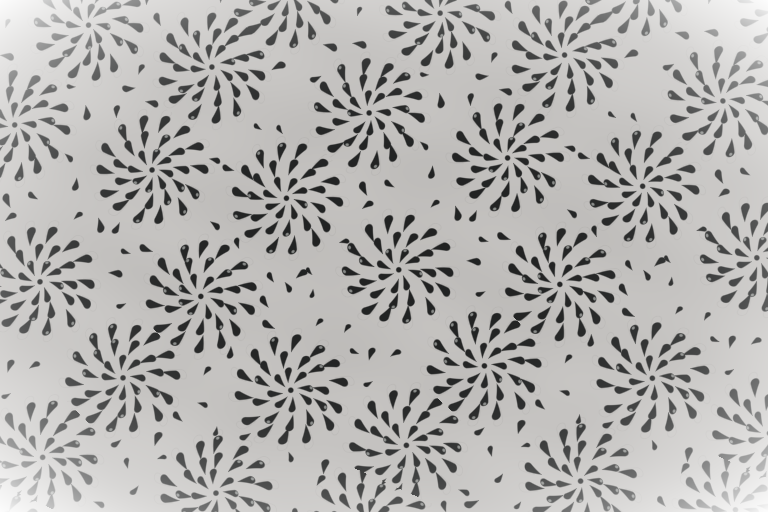
This pattern is drawn by a WebGL 1 fragment shader. Its source:

```glsl
precision highp float;
// Printed cloth: swirling teardrop blossoms with loose drops, fading to pale corners.
uniform vec2 u_resolution;

const float PERIOD = 0.7;   // sideways repeat, in canvas heights
const float DROP_COLUMNS = 13.0;
const int FLOWERS = 13;
vec2 centres[FLOWERS];

float hash(vec2 p) {
  return fract(sin(dot(p, vec2(127.1, 311.7))) * 4375.85);
}

// Coordinates of p in a frame turned by angle a.
vec2 turn(vec2 p, float a) {
  float c = cos(a), s = sin(a);
  return vec2(c * p.x + s * p.y, c * p.y - s * p.x);
}

// Teardrop: point at the origin, round head of radius r centred at (len, 0).
float teardrop(vec2 p, float len, float r) {
  p.y = abs(p.y);
  float b = r / len;
  float a = sqrt(1.0 - b * b);
  float k = a * p.x + b * p.y;
  if (k < 0.0) return length(p);
  if (k > a * len) return length(p - vec2(len, 0.0)) - r;
  return a * p.y - b * p.x;
}

// Irregular blossom layout inside one sideways repeat.
void placeFlowers() {
  centres[0] = vec2(0.570, 0.996);
  centres[1] = vec2(0.176, 0.945);
  centres[2] = vec2(0.420, 0.855);
  centres[3] = vec2(0.029, 0.755);
  centres[4] = vec2(0.299, 0.658);
  centres[5] = vec2(0.562, 0.594);
  centres[6] = vec2(0.078, 0.447);
  centres[7] = vec2(0.391, 0.408);
  centres[8] = vec2(0.238, 0.254);
  centres[9] = vec2(0.562, 0.219);
  centres[10] = vec2(0.082, 0.104);
  centres[11] = vec2(0.414, 0.023);
  centres[12] = vec2(0.008, -0.043);
}

// Offset from the nearest blossom (xy) and its index (z).
vec3 nearestFlower(vec2 p) {
  vec3 best = vec3(9.0);
  for (int i = 0; i < FLOWERS; i++) {
    vec2 d = p - centres[i];
    d.x -= PERIOD * floor(d.x / PERIOD + 0.5);
    if (dot(d, d) < dot(best.xy, best.xy)) best = vec3(d, float(i));
  }
  return best;
}

// Distances to ink (x), head glints (y) and faint ghost outlines (z).
vec3 blossom(vec2 p, float seed) {
  vec3 d = vec3(length(p) - 0.0052, 1.0, 1.0);
  float angle = atan(p.y, p.x);
  for (int ring = 0; ring < 3; ring++) {
    float level = float(ring);
    float count = 8.0 + 3.0 * level;
    float sector = 6.28319 / count;
    float phase = hash(vec2(seed, level + 3.0));
    float slot = floor(angle / sector - phase + 0.5);
    for (int k = -1; k <= 1; k++) {
      float id = slot + float(k);
      vec2 key = vec2(mod(id + 0.5, count) + level * 17.0, seed);
      float vary = hash(key) - 0.5;
      vec2 q = turn(p, (id + phase + vary * 0.25) * sector);
      q.x -= 0.016 + 0.029 * level + vary * 0.007;
      q = turn(q, -0.25);
      q.y += 4.0 * q.x * q.x;
      float len = 0.023 + 0.0025 * level;
      float r = 0.0066 + 0.0009 * level;
      d.x = min(d.x, teardrop(q, len, r));
      if (hash(key + 5.3) > 0.68)
        d.y = min(d.y, length(q - vec2(len + 0.003, 0.002)) - 0.003);
      if (ring == 2)
        d.z = min(d.z, abs(teardrop(q - vec2(0.012, 0.006), len, r)) - 0.0006);
    }
  }
  return d;
}

// Loose drops on a jittered grid, kept clear of the blossoms.
float looseDrops(vec2 p) {
  float size = PERIOD / DROP_COLUMNS;
  float d = 1.0;
  for (int j = -1; j <= 1; j++) {
    for (int i = -1; i <= 1; i++) {
      vec2 cell = floor(p / size) + vec2(float(i), float(j));
      vec2 key = vec2(mod(cell.x + 0.5, DROP_COLUMNS), cell.y);
      vec2 jitter = vec2(hash(key), hash(key + 7.7)) - 0.5;
      vec2 centre = (cell + 0.5 + 0.75 * jitter) * size;
      float scale = 0.75 + 0.6 * hash(key + 2.9);
      if (hash(key + 4.1) < 0.78 && length(nearestFlower(centre).xy) > 0.122) {
        vec2 q = turn(p - centre, 6.28319 * hash(key + 9.4)) / scale;
        q.x += 0.009;
        q.y += 7.0 * q.x * q.x;
        d = min(d, teardrop(q, 0.016, 0.0055) * scale);
      }
    }
  }
  return d;
}

void main() {
  placeFlowers();
  vec2 p = gl_FragCoord.xy / u_resolution.y;
  vec2 view = gl_FragCoord.xy / u_resolution * 2.0 - 1.0;
  float edge = 0.9 / u_resolution.y;

  // Slight perspective and skew of the cloth
  vec2 cloth = p;
  cloth.x *= 1.0 + 0.04 * (p.y - 0.5);
  cloth.y -= 0.0335 * cloth.x;

  vec3 flower = nearestFlower(cloth);
  vec3 d = blossom(flower.xy, flower.z);
  float ink = 1.0 - smoothstep(-edge, edge, min(d.x, looseDrops(cloth)));
  float glint = 1.0 - smoothstep(-edge, edge, d.y);
  float ghost = 1.0 - smoothstep(-edge, edge, d.z);

  // Cloth with soft mottling
  float mottle = sin(p.x * 19.0 + 2.0 * sin(p.y * 13.0)) + sin(p.y * 31.0 + p.x * 11.0);
  vec3 color = vec3(0.755, 0.747, 0.738) + 0.006 * mottle - 0.035 * ghost;
  color = mix(color, vec3(0.13, 0.135, 0.135), ink);
  color = mix(color, vec3(0.60, 0.61, 0.60), glint * ink * 0.85);

  // Pale vignette
  float r2 = dot(view, view);
  gl_FragColor = vec4(mix(color, vec3(0.99), min(r2 * r2 * 0.25, 1.0)), 1.0);
}
```
